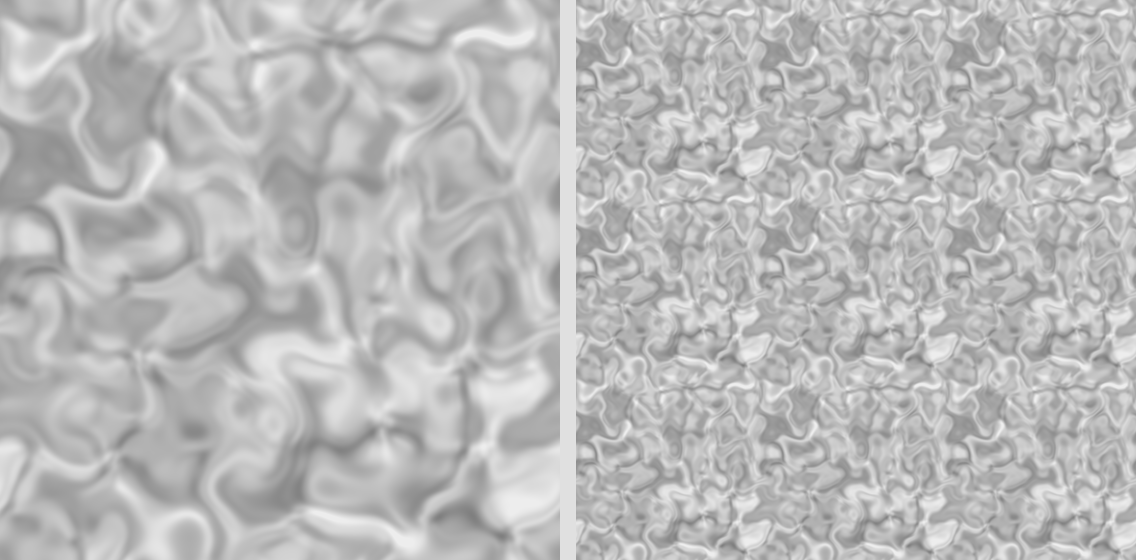
Left: one tile. Right: repeated 3 by 3.
A three.js fragment shader for this texture:

```glsl
// Soft grey marbled relief: curled ridges, loops and creases.
// Two octaves of wrapping gradient noise are read through a strong
// domain warp, which folds round blobs into thin bent streaks.
varying vec2 vUv;

const float BASE_CELLS = 8.0;     // noise cells across the tile
const float WARP_CELLS = 9.0;     // cells of the warping field
const float WARP_AMOUNT = 1.75;   // displacement, in base cells
const float DETAIL_SHARE = 0.45;  // weight of the finer octave
const float MEAN_GREY = 0.733;
const float CONTRAST = 0.34;
const float DARKEST = 0.44;
const float LIGHTEST = 0.93;

float hash(vec2 cell, float seed) {
  vec3 p = fract(vec3(cell.xyx + seed * 7.31) * vec3(0.1031, 0.1030, 0.0973));
  p += dot(p, p.yzx + 33.33);
  return fract((p.x + p.y) * p.z);
}

// Slope of one lattice corner; the lattice repeats after period cells
float cornerSlope(vec2 cell, vec2 offset, float period, float seed) {
  float angle = 6.28318 * hash(mod(cell, period), seed);
  return dot(vec2(cos(angle), sin(angle)), offset);
}

// Gradient noise with a smooth quintic blend, roughly -0.7 to 0.7
float gradientNoise(vec2 p, float period, float seed) {
  vec2 cell = floor(p);
  vec2 f = p - cell;
  vec2 blend = f * f * f * (f * (f * 6.0 - 15.0) + 10.0);
  vec2 right = vec2(1.0, 0.0);
  vec2 up = vec2(0.0, 1.0);
  float a = cornerSlope(cell, f, period, seed);
  float b = cornerSlope(cell + right, f - right, period, seed);
  float c = cornerSlope(cell + up, f - up, period, seed);
  float d = cornerSlope(cell + 1.0, f - 1.0, period, seed);
  return mix(mix(a, b, blend.x), mix(c, d, blend.x), blend.y);
}

// Displacement field that bends the relief
vec2 warpField(vec2 uv, float cells) {
  vec2 p = uv * cells;
  return vec2(gradientNoise(p + 0.37, cells, 1.0),
              gradientNoise(p + 0.71, cells, 2.0));
}

// Broad shapes plus a finer octave
float relief(vec2 p, float period) {
  float broad = gradientNoise(p, period, 3.0);
  float fine = gradientNoise(p * 2.0 + 0.43, period * 2.0, 4.0);
  return broad + DETAIL_SHARE * fine;
}

void main() {
  vec2 warped = vUv * BASE_CELLS + WARP_AMOUNT * warpField(vUv, WARP_CELLS);
  float grey = MEAN_GREY + CONTRAST * relief(warped, BASE_CELLS);
  gl_FragColor = vec4(vec3(clamp(grey, DARKEST, LIGHTEST)), 1.0);
}
```
